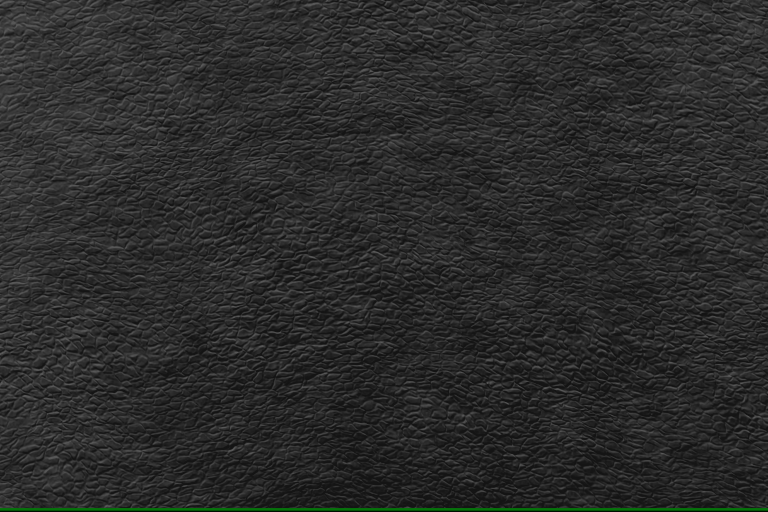
A Shadertoy shader for this texture:

```glsl
#define GRAINS vec2(45.0, 82.0)
#define JITTER 0.95
#define CREASE_WIDTH 0.4
#define LIGHT_STEP vec2(-0.06, 0.27)
#define RELIEF 0.118
#define BASE_TONE 0.156
#define DARKEST 0.075
#define STRIP_HEIGHT 0.0075
#define STRIP_GREEN vec3(0.02, 0.45, 0.04)
#define SAMPLES 2

float hash(vec2 p) {
    vec3 q = fract(vec3(p.xyx) * 0.1031);
    q += dot(q, q.yzx + 33.33);
    return fract((q.x + q.y) * q.z);
}

vec2 hash2(vec2 p) {
    return vec2(hash(p), hash(p + 71.7));
}

float noise(vec2 p) {
    vec2 cell = floor(p), f = fract(p);
    f = f * f * (3.0 - 2.0 * f);
    return mix(mix(hash(cell), hash(cell + vec2(1, 0)), f.x),
               mix(hash(cell + vec2(0, 1)), hash(cell + vec2(1, 1)), f.x), f.y);
}

// Gap between the two nearest staggered cell centres: zero in a crease
float creaseDistance(vec2 p) {
    vec2 cell = floor(p);
    float nearest = 9.0, second = 9.0;
    for (int y = -1; y <= 1; y++) {
        for (int x = -1; x <= 1; x++) {
            vec2 id = cell + vec2(x, y);
            vec2 centre = id + 0.5 + JITTER * (hash2(id + 50.0) - 0.5);
            centre.x += 0.4 * (mod(id.y, 2.0) - 0.5);
            float d = length(centre - p);
            second = min(second, max(nearest, d));
            nearest = min(nearest, d);
        }
    }
    return second - nearest;
}

// Long wandering furrows that join grains into rows
float furrow(vec2 p) {
    return smoothstep(0.0, 0.16, abs(noise(p) - 0.5));
}

// Pebbled height: uneven grains, furrows and fine roughness
float leatherHeight(vec2 p) {
    vec2 warp = vec2(noise(p * 1.2), noise(p * 1.2 + 19.0)) - 0.5;
    warp += 0.4 * vec2(noise(p * 2.7 + 5.0), noise(p * 2.7 + 37.0)) - 0.2;
    p += 0.65 * warp;
    float grain = smoothstep(0.0, CREASE_WIDTH, creaseDistance(p));
    float rows = furrow(p * vec2(0.3, 0.62) + vec2(0.0, 9.0));
    return 0.85 * grain + 0.5 * rows + 0.75 * noise(p * vec2(1.7, 2.3) + 7.0);
}

float leatherTone(vec2 uv, float aspect) {
    vec2 p = uv * vec2(aspect, 1.0);

    // Rows arch across the sheet and wander slowly up and down
    vec2 bend = p;
    bend.y += 0.09 * (p.x - 0.75) * (p.x - 0.75);
    bend.y += 0.06 * (noise(p * 3.1 + 4.0) - 0.5) + 0.025 * (noise(p * 8.0) - 0.5);
    bend.x += 0.04 * (noise(p * 4.0 + 31.0) - 0.5);

    // Light from above catches the upper rim of each grain
    vec2 q = bend * GRAINS;
    float slope = leatherHeight(q) - leatherHeight(q + LIGHT_STEP);
    float strength = RELIEF * mix(0.8, 1.2, noise(p * 6.0 + 13.0));
    float rim = slope > 0.0 ? 1.15 * slope : 0.85 * slope;

    // Broad falloff: lighter at the top and sides, darker low in the middle
    float glow = 0.055 * (uv.y - 0.5) + 0.01 * (0.5 - uv.x);
    glow += 0.035 * (pow(abs(uv.x - 0.6) * 2.0, 2.0) - 0.33);

    // Mottling from small clusters of grains, stretched along the rows
    glow += 0.02 * (noise(bend * vec2(6.0, 12.0) + 60.0) - 0.5);
    glow += 0.05 * (noise(q * vec2(0.4, 0.45) + 80.0) - 0.5);
    glow += 0.05 * (noise(q * vec2(0.8, 0.9) + 95.0) - 0.5);

    float speck = 0.04 * (noise(p * 300.0) - 0.5) + 0.03 * (noise(p * 170.0) - 0.5);
    return BASE_TONE + glow + strength * rim + speck;
}

void mainImage(out vec4 fragColor, in vec2 fragCoord) {
    vec2 uv = fragCoord / iResolution.xy;
    float aspect = iResolution.x / iResolution.y;
    float tone = 0.0;

    // Average a small grid of samples to smooth the edges
    for (int j = 0; j < SAMPLES; j++) {
        for (int i = 0; i < SAMPLES; i++) {
            vec2 offset = (vec2(i, j) + 0.5) / float(SAMPLES) - 0.5;
            tone += leatherTone(uv + offset / iResolution.xy, aspect);
        }
    }
    tone /= float(SAMPLES * SAMPLES);

    // Soft floor keeps the creases charcoal rather than black
    float lift = tone - DARKEST;
    tone = DARKEST + 0.5 * (lift + sqrt(lift * lift + 0.0006));
    vec3 color = vec3(min(tone, 0.34));

    // Thin green strip along the lower edge, fading to black below
    float pixel = 1.0 / iResolution.y;
    float strip = 1.0 - smoothstep(-0.5, 0.5, (uv.y - STRIP_HEIGHT) / pixel);
    vec3 stripColor = STRIP_GREEN * smoothstep(0.0, 0.6 * STRIP_HEIGHT, uv.y);
    fragColor = vec4(mix(color, stripColor, strip), 1.0);
}
```
